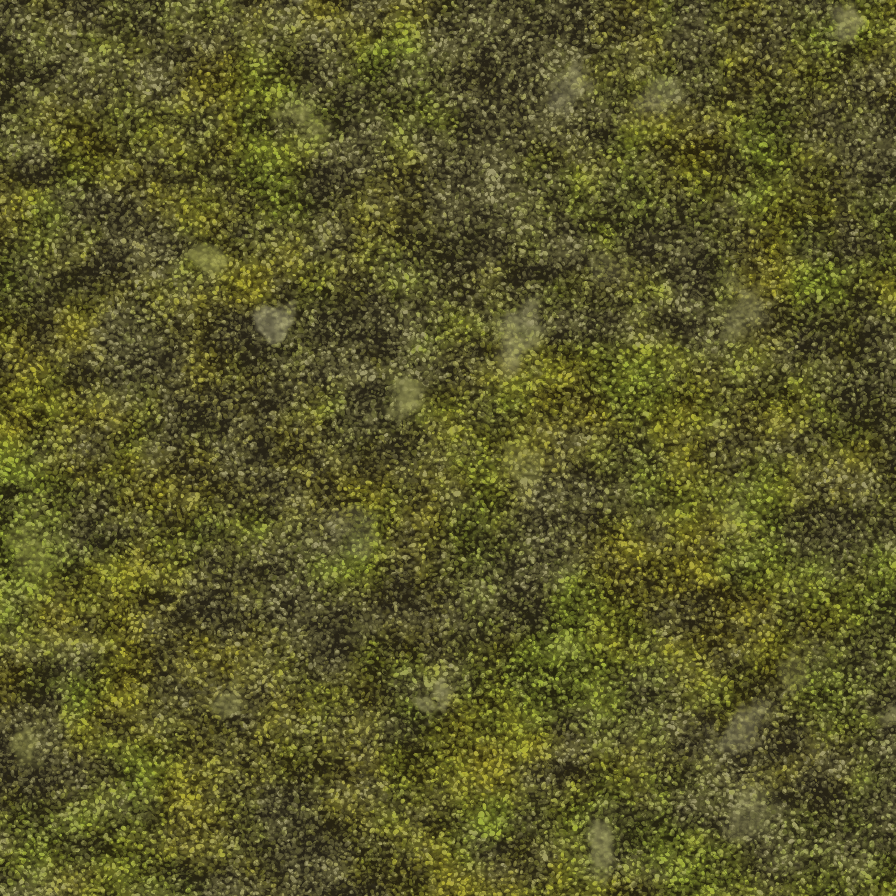
Reproduce this texture procedurally as a WebGL 1 fragment shader.

```glsl
precision highp float;
uniform vec2 u_resolution;

const float LEAF_SCALE = 172.0;
const float SPRIG_SCALE = 235.0;
const float PATCH_SCALE = 7.0;
const float CLUMP_SCALE = 30.0;
const float STONE_SCALE = 6.0;
const float STONE_SHARE = 0.42;
const float CLUMP_CONTRAST = 0.82;
const float GRAIN_CONTRAST = 0.5;
const float BASE_TONE = 0.06;

const vec3 MOSS_DARK = vec3(0.21, 0.19, 0.075);
const vec3 MOSS_MID = vec3(0.385, 0.385, 0.14);
const vec3 MOSS_LIGHT = vec3(0.67, 0.68, 0.25);
const vec3 HEATH_DARK = vec3(0.21, 0.19, 0.125);
const vec3 HEATH_MID = vec3(0.355, 0.34, 0.205);
const vec3 HEATH_LIGHT = vec3(0.62, 0.60, 0.42);
const vec3 STONE_COLOR = vec3(0.60, 0.58, 0.44);
const vec3 GOLD_TINT = vec3(1.05, 0.99, 0.85);
const vec3 GREEN_TINT = vec3(0.94, 1.02, 0.97);

float hash(vec2 p) {
  vec3 q = fract(p.xyx * 0.1031);
  q += dot(q, q.yzx + 33.33);
  return fract((q.x + q.y) * q.z);
}

vec2 hash2(vec2 p) {
  return vec2(hash(p + 17.3), hash(p + 71.9));
}

float noise(vec2 p) {
  vec2 cell = floor(p);
  vec2 f = fract(p);
  f = f * f * (3.0 - 2.0 * f);
  float low = mix(hash(cell), hash(cell + vec2(1.0, 0.0)), f.x);
  float high = mix(hash(cell + vec2(0.0, 1.0)), hash(cell + 1.0), f.x);
  return mix(low, high, f.y);
}

float fbm(vec2 p) {
  float sum = 0.0;
  float gain = 0.53;
  for (int i = 0; i < 4; i++) {
    sum += gain * noise(p);
    p = mat2(1.6, 1.2, -1.2, 1.6) * p + 9.7;
    gain *= 0.5;
  }
  return sum;
}

// Overlapping small oval leaves: x is tone, y is a random hue
vec2 leaves(vec2 p) {
  vec2 cell = floor(p);
  vec2 result = vec2(0.08, 0.5);
  for (int j = -1; j <= 1; j++) {
    for (int i = -1; i <= 1; i++) {
      vec2 id = cell + vec2(float(i), float(j));
      vec2 d = p - id - hash2(id);
      float angle = 6.2832 * hash(id + 5.1);
      vec2 along = vec2(cos(angle), sin(angle));
      float dist = length(vec2(dot(d, along), 1.4 * dot(d, vec2(-along.y, along.x))));
      float radius = mix(0.35, 0.75, hash(id + 43.7));
      float cover = 1.0 - smoothstep(radius - 0.2, radius + 0.08, dist);
      float tone = mix(0.15, 1.0, hash(id + 29.2)) + 0.3 * d.y;
      result = mix(result, vec2(tone, hash(id + 61.4)), cover);
    }
  }
  return result;
}

// Soft, half-buried stones: x is cover, y is mossiness
vec2 stones(vec2 p) {
  vec2 cell = floor(p);
  vec2 result = vec2(0.0);
  float ragged = fbm(p * 7.0) - 0.5;
  for (int j = -1; j <= 1; j++) {
    for (int i = -1; i <= 1; i++) {
      vec2 id = cell + vec2(float(i), float(j));
      vec2 d = p - id - hash2(id + 3.0);
      float angle = 3.1416 * hash(id + 8.6);
      vec2 along = vec2(cos(angle), sin(angle));
      float dist = length(vec2(dot(d, along), 1.5 * dot(d, vec2(-along.y, along.x))));
      float radius = mix(0.1, 0.26, hash(id + 12.5));
      float cover = 1.0 - smoothstep(radius * 0.35, radius * 1.25, dist + 0.42 * ragged);
      cover *= step(hash(id + 90.2), STONE_SHARE) * mix(0.3, 0.8, hash(id + 37.8));
      if (cover > result.x) result = vec2(cover, hash(id + 54.1));
    }
  }
  return result;
}

vec3 ramp(vec3 dark, vec3 middle, vec3 light, float t) {
  vec3 lower = mix(dark * 0.72, middle, smoothstep(-0.1, 0.5, t));
  return mix(lower, light, smoothstep(0.42, 1.0, t));
}

void main() {
  vec2 uv = gl_FragCoord.xy / min(u_resolution.x, u_resolution.y);
  vec2 bend = 0.006 * vec2(noise(uv * 60.0), noise(uv * 60.0 + 31.0));

  // Large patches of moss and heath, broken by small clumps
  float patchNoise = fbm(uv * PATCH_SCALE + 4.0);
  float clump = fbm(uv * vec2(0.8, 1.2) * CLUMP_SCALE + 15.0);
  float lush = smoothstep(0.3, 0.72, 0.55 * patchNoise + 0.45 * fbm(uv * 22.0 + 50.0));
  float warmth = smoothstep(0.2, 0.8, fbm(uv * 13.0 + 80.0));

  // Foliage tone
  vec2 leaf = leaves((uv + bend) * LEAF_SCALE);
  vec2 sprig = leaves((uv - bend) * SPRIG_SCALE + 40.0);
  float grain = noise(uv * vec2(210.0, 290.0)) - 0.5;
  float tone = BASE_TONE + 0.62 * leaf.x + 0.36 * sprig.x + GRAIN_CONTRAST * grain;
  tone += CLUMP_CONTRAST * (clump - 0.5) + 0.12 * (lush - 0.5);

  // Colour varies by patch and by leaf
  lush = clamp(lush + 0.6 * (leaf.y - 0.5), 0.0, 1.0);
  vec3 heath = ramp(HEATH_DARK, HEATH_MID, HEATH_LIGHT, tone);
  vec3 moss = ramp(MOSS_DARK, MOSS_MID, MOSS_LIGHT, tone);
  moss *= mix(GREEN_TINT, GOLD_TINT, clamp(warmth + 0.4 * (sprig.y - 0.5), 0.0, 1.0));
  vec3 color = mix(heath, moss, lush);

  // Pale stones under a thin growth
  vec2 stone = stones(uv * STONE_SCALE + 2.0);
  vec3 stoneColor = mix(STONE_COLOR, MOSS_LIGHT * 0.82, 0.6 * stone.y);
  stoneColor *= 0.72 + 0.4 * fbm(uv * 70.0) + 0.3 * grain;
  color = mix(color, stoneColor, stone.x);

  gl_FragColor = vec4(clamp(color, 0.0, 1.0), 1.0);
}
```
